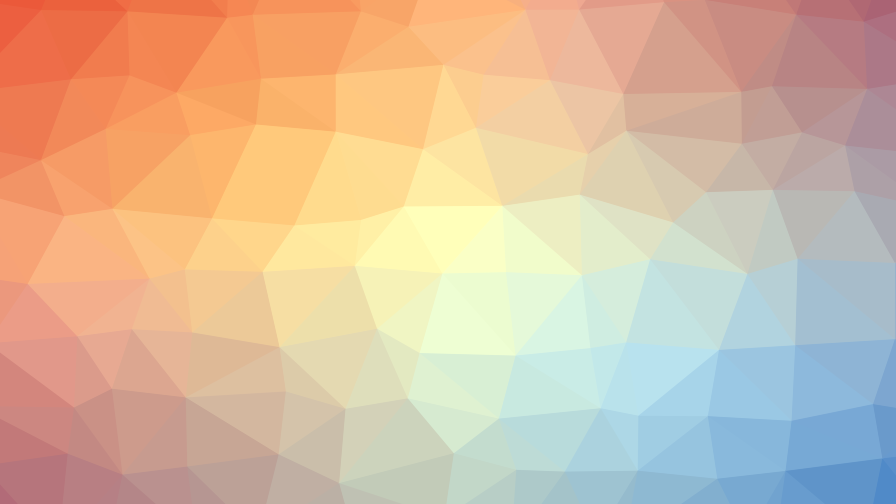
This background is drawn by a Shadertoy shader. Its source:

```glsl
// Low-poly backdrop: a jittered lattice is split into flat triangles, each
// tinted by a smooth colour field sampled at its middle. The field blends
// nine anchor colours across the canvas and adds a few soft glows.

#define CELL vec2(0.148, 0.130)    // lattice spacing, in canvas heights
#define ORIGIN vec2(0.105, 0.067)  // position of lattice node (0, 0)
#define JITTER vec2(0.38, 0.28)    // largest node offset, in cells
#define FACET_CONTRAST 0.022       // random brightness range of a facet
#define EDGE_SOFTNESS 0.6          // edge half width, in pixels

const vec3 RED = vec3(0.91, 0.32, 0.21);
const vec3 ORANGE = vec3(0.98, 0.69, 0.44);
const vec3 MAUVE = vec3(0.67, 0.39, 0.46);
const vec3 CORAL = vec3(0.95, 0.63, 0.46);
const vec3 CREAM = vec3(1.00, 1.00, 0.73);
const vec3 MIST = vec3(0.67, 0.70, 0.72);
const vec3 PLUM = vec3(0.69, 0.41, 0.46);
const vec3 SAGE = vec3(0.75, 0.79, 0.70);
const vec3 BLUE = vec3(0.31, 0.52, 0.75);

vec2 hash22(vec2 p) {
    vec3 q = fract(p.xyx * vec3(0.1031, 0.1030, 0.0973));
    q += dot(q, q.yzx + 33.33);
    return fract((q.xx + q.yz) * q.zy);
}

float cross2(vec2 a, vec2 b) { return a.x * b.y - a.y * b.x; }

// Piecewise linear blend through three colours
vec3 blend3(vec3 a, vec3 b, vec3 c, float t) {
    return t < 0.5 ? mix(a, b, 2.0 * t) : mix(b, c, 2.0 * t - 1.0);
}

float glow(vec2 uv, vec2 center, vec2 radius) {
    vec2 d = (uv - center) / radius;
    return exp(-dot(d, d));
}

vec3 colorField(vec2 uv) {
    uv = clamp(uv, 0.0, 1.0);
    vec3 upperRow = blend3(RED, ORANGE, MAUVE, uv.x);
    vec3 middleRow = blend3(CORAL, CREAM, MIST, uv.x);
    vec3 lowerRow = blend3(PLUM, SAGE, BLUE, uv.x);
    vec3 col = blend3(lowerRow, middleRow, upperRow, uv.y);

    col += vec3(0.01, 0.11, 0.20) * glow(uv, vec2(0.72, 0.25), vec2(0.28)); // sky
    col += vec3(0.05, 0.06, 0.12) * glow(uv, vec2(0.64, 0.98), vec2(0.12, 0.25)); // rose
    col += vec3(0.03, 0.02, -0.07) * glow(uv, vec2(0.28, 0.65), vec2(0.20, 0.28)); // amber
    col += vec3(0.04, 0.02, 0.06) * glow(uv, vec2(0.05, 0.34), vec2(0.18, 0.15)); // blush
    return col;
}

// Lattice node position, in canvas heights
vec2 node(vec2 id) {
    vec2 offset = (hash22(id + 17.0) * 2.0 - 1.0) * JITTER;
    return ORIGIN + (id + offset) * CELL;
}

// Signed distance to the line a-b, positive on its left side
float edgeDistance(vec2 p, vec2 a, vec2 b) {
    return cross2(normalize(b - a), p - a);
}

// Adds one counterclockwise triangle, its coverage stored in alpha
void addFacet(inout vec4 sum, vec2 p, vec2 a, vec2 b, vec2 c, float seed) {
    float inside = min(edgeDistance(p, a, b),
                   min(edgeDistance(p, b, c), edgeDistance(p, c, a)));
    float soft = EDGE_SOFTNESS / iResolution.y;
    float coverage = smoothstep(-soft, soft, inside);
    if (coverage <= 0.0) return;
    vec2 middle = (a + b + c) / 3.0;
    vec2 uv = middle * vec2(iResolution.y / iResolution.x, 1.0);
    vec3 col = colorField(uv) + (seed - 0.5) * FACET_CONTRAST;
    sum += vec4(col, 1.0) * coverage;
}

void mainImage(out vec4 fragColor, in vec2 fragCoord) {
    vec2 p = fragCoord / iResolution.y;
    vec2 cell = floor((p - ORIGIN) / CELL);
    vec4 sum = vec4(0.0);

    // Visit every warped quad that may reach this pixel
    for (int j = -1; j <= 1; j++) {
        for (int i = -1; i <= 1; i++) {
            vec2 id = cell + vec2(float(i), float(j));
            vec2 a = node(id);
            vec2 b = node(id + vec2(1.0, 0.0));
            vec2 c = node(id + vec2(1.0, 1.0));
            vec2 d = node(id + vec2(0.0, 1.0));
            vec2 seed = hash22(id + 71.0);

            // Delaunay rule: the sine of the summed angles at a and c
            float angleSum = cross2(b - a, d - a) * dot(d - c, b - c)
                           + dot(b - a, d - a) * cross2(d - c, b - c);
            if (angleSum > 0.0) {
                addFacet(sum, p, a, b, d, seed.x);
                addFacet(sum, p, b, c, d, seed.y);
            } else {
                addFacet(sum, p, a, b, c, seed.x);
                addFacet(sum, p, a, c, d, seed.y);
            }
        }
    }
    fragColor = vec4(clamp(sum.rgb / max(sum.a, 0.001), 0.0, 1.0), 1.0);
}
```
